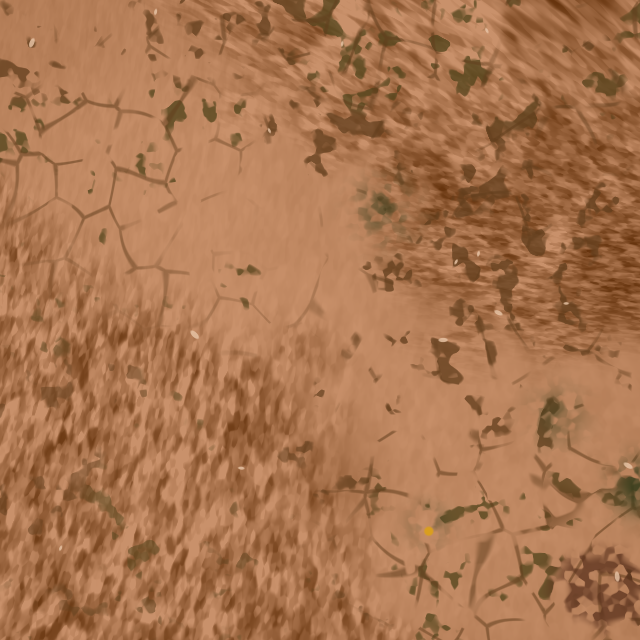
Give the GLSL for this texture, as a Shadertoy shader.

```glsl
// Dry reddish earth: a smooth diagonal sand band between rough, streaked and littered soil.

const vec3 SOIL_DARK = vec3(0.45, 0.25, 0.10);
const vec3 SOIL_LIGHT = vec3(0.77, 0.55, 0.40);
const vec3 LITTER = vec3(0.38, 0.24, 0.11);
const vec3 MOSS = vec3(0.31, 0.26, 0.10);
const vec3 GRASS = vec3(0.22, 0.24, 0.11);
const vec3 RED_CLOD = vec3(0.35, 0.19, 0.11);
const vec3 CHIP = vec3(0.90, 0.76, 0.64);
const vec3 FLOWER = vec3(0.85, 0.62, 0.12);

vec2 hash2(vec2 p) {
    vec3 q = fract(p.xyx * vec3(0.1031, 0.1030, 0.0973));
    q += dot(q, q.yzx + 33.33);
    return fract((q.xx + q.yz) * q.zy);
}

// Cellular noise: x = blended cell value, y = gap to the cell border
vec2 cells(vec2 p) {
    vec2 id = floor(p), f = fract(p);
    float sum = 0.0, weight = 0.0, near = 9.0, second = 9.0;
    for (int j = -1; j <= 1; j++) {
        for (int i = -1; i <= 1; i++) {
            vec2 o = vec2(i, j);
            vec2 r = o + hash2(id + o) - f;
            float d2 = dot(r, r);
            float w = exp(-7.0 * d2);
            sum += w * hash2(id + o + 57.0).x;
            weight += w;
            second = min(second, max(near, d2));
            near = min(near, d2);
        }
    }
    return vec2(sum / weight, sqrt(second) - sqrt(near));
}

vec2 turn(vec2 p, float angle) {
    float c = cos(angle), s = sin(angle);
    return vec2(c * p.x + s * p.y, c * p.y - s * p.x);
}

// Streaks running along the given angle, centred on zero
float grain(vec2 p, float angle, vec2 freq) {
    vec2 q = turn(p, angle) * freq;
    return 0.62 * cells(q + 40.0).x + 0.38 * cells(q * 2.1 + 90.0).x - 0.5;
}

float blob(vec2 p, vec2 centre, float radius) {
    vec2 r = (p - centre) / radius;
    return exp(-dot(r, r));
}

float bell(float x, float centre, float width) {
    float d = (x - centre) / width;
    return exp(-d * d);
}

// Scattered pale chips
float chips(vec2 p) {
    float cover = 0.0;
    for (int i = 0; i < 15; i++) {
        vec2 seed = hash2(vec2(float(i) * 3.0 + 5.0, 17.0));
        vec2 shape = hash2(vec2(float(i) + 2.0, 61.0));
        vec2 q = turn(p - seed, 1.0 + 2.2 * shape.x) * vec2(1.0, 2.1);
        float d = length(q) - mix(0.004, 0.010, shape.y * shape.y);
        cover = max(cover, 1.0 - smoothstep(-0.002, 0.002, d));
    }
    return cover;
}

void mainImage(out vec4 fragColor, in vec2 fragCoord) {
    vec2 p = fragCoord / iResolution.xy;
    vec2 bent = p + 0.010 * vec2(sin(p.y * 23.0 + 2.0 * sin(p.x * 17.0)),
                                 sin(p.x * 29.0 + 2.0 * sin(p.y * 13.0)));
    float broad = cells(bent * 5.0 + 3.0).x;
    vec2 patches = cells(bent * 12.0 + 21.0);
    float clods = cells(bent * 38.0 + 11.0).x;
    float fine = cells(p * 95.0).x;

    // Band coordinates and its two wavering edges
    vec2 c = p - vec2(0.45, 0.58);
    float across = dot(c, vec2(0.734, 0.68));
    float along = dot(c, vec2(0.68, -0.734));
    float lowEdge = -0.20 + 0.14 * bell(along, 0.10, 0.16);
    float highEdge = 0.15 - 0.10 * bell(along, 0.17, 0.12) + 0.15 * smoothstep(0.35, 0.5, along);
    float wobble = 0.10 * (broad - 0.5) + 0.10 * (patches.x - 0.5);
    float lower = 1.0 - smoothstep(-0.13, 0.05, across - lowEdge + wobble);
    float upper = smoothstep(-0.05, 0.10, across - highEdge + wobble);

    // Soil tone
    float steep = grain(p, 1.18 + 0.25 * sin(p.x * 3.0), vec2(36.0, 76.0));
    float flatter = grain(p, -0.30 + 0.15 * sin(p.y * 6.0), vec2(42.0, 95.0));
    float tone = 0.97 + 0.10 * (broad - 0.5) + 0.16 * steep;
    tone += lower * (1.30 * steep - 0.27 + 0.25 * (patches.x - 0.5));
    tone += upper * (1.15 * flatter - 0.32 + 0.50 * (patches.x - 0.5) + 0.25 * (broad - 0.5));
    tone -= 0.32 * dot(p - 0.5, p - 0.5) + 0.30 * blob(p, vec2(0.52, 0.25), 0.08);
    vec3 color = mix(SOIL_DARK, SOIL_LIGHT, clamp(tone, -0.15, 1.06));

    // Crumbly litter, thickest along the upper edge of the band
    float thick = blob(p, vec2(0.68, 0.53), 0.17);
    float density = clamp(0.35 * upper + 0.75 * thick, 0.0, 1.0);
    float clear = blob(p, vec2(0.41, 0.62), 0.14);
    float level = mix(0.75, 0.60, density) + 0.15 * clear;
    float heap = 0.60 * clods + 0.25 * fine + 0.25 * patches.x;
    float litter = smoothstep(level, level + 0.13, heap) * (0.75 - 0.25 * lower);
    color = mix(color, mix(LITTER, MOSS, smoothstep(0.5, 0.8, broad)), litter);

    // Broken twigs and faint cracks
    float twig = 1.0 - smoothstep(0.02, 0.09, patches.y);
    float broken = smoothstep(0.50, 0.68, 0.6 * clods + 0.4 * broad) * (1.0 - lower) * (1.0 - clear);
    color = mix(color, LITTER, 0.55 * twig * broken);

    // Grass tufts and a red clod
    float tuft = blob(p, vec2(1.0, 0.24), 0.04) + 0.6 * blob(p, vec2(0.60, 0.67), 0.045)
               + 0.5 * blob(p, vec2(0.87, 0.35), 0.04) + 0.5 * blob(p, vec2(0.67, 0.18), 0.03);
    color = mix(color, GRASS, clamp(tuft, 0.0, 0.9) * smoothstep(0.30, 0.65, 0.5 * (fine + clods)));
    float clod = smoothstep(0.3, 0.6, blob(p, vec2(0.94, 0.08), 0.07) + 0.5 * (clods - 0.5));
    color = mix(color, RED_CLOD, 0.75 * clod * smoothstep(0.1, 0.7, fine));

    // Chips and one small flower
    color = mix(color, CHIP, 0.85 * chips(p));
    float petals = 1.0 - smoothstep(0.005, 0.009, length(p - vec2(0.67, 0.17)));
    color = mix(color, FLOWER, petals);
    fragColor = vec4(color, 1.0);
}
```
